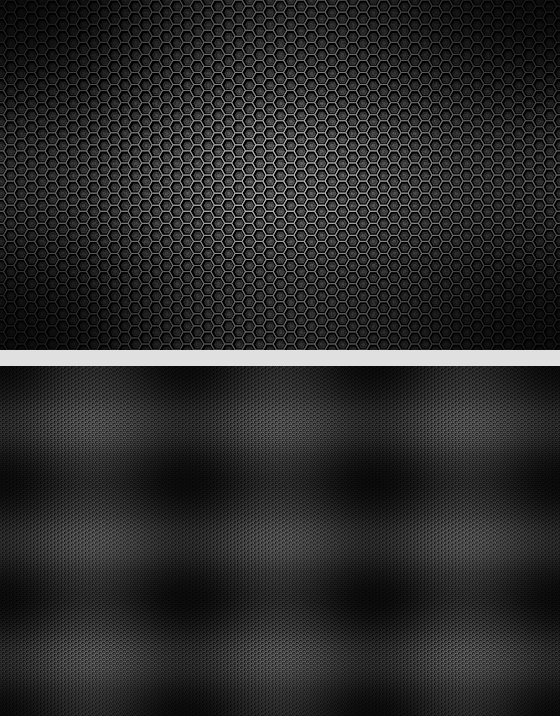
Top, the tile; bottom, the same tile 3 across and 3 down.
Reproduce this pattern procedurally as a Shadertoy shader.

```glsl
// Dark metal honeycomb grille over recessed hexagonal studs, lit from the centre.
const vec2 REPEATS = vec2(27.0, 29.0);    // column pairs across, rows down
const float WIRE_HALF_WIDTH = 0.056;      // lengths are in row heights
const float FACE_RADIUS = 0.325;
const float STUD_RADIUS = 0.17;
const vec2 FACE_SHIFT = vec2(0.04, -0.04);
const float PARALLAX = 0.03;
const float WIRE_GREY = 0.65;
const float FACE_GREY = 0.27;
const float STUD_GREY = 0.35;
const float WELL_GREY = 0.0;
const vec2 LIGHT_DIRECTION = vec2(0.5, -0.866);
const float WIRE_BEVEL = 0.15;
const float FACE_SLOPE = 0.6;
const float EDGE_LIGHT = 0.15;
const float CENTRE_LIGHT = 1.08;
const float LIGHT_FALLOFF = 1.15;
const float GRAIN_PER_CELL = 6.0;
const float GRAIN_AMOUNT = 0.5;
const float EDGE_SOFTNESS = 0.75;         // in pixels
const float SQRT3 = 1.7320508;
const float TAU = 6.2831853;

// Distance from the centre of a flat-topped hexagon, measured to its sides
float hexRadius(vec2 p) {
    p = abs(p);
    return max(p.y, dot(p, vec2(0.5 * SQRT3, 0.5)));
}

// Offset from the nearest centre of two interleaved rectangular lattices
vec2 hexCell(vec2 grid) {
    vec2 a = (fract(grid) - 0.5) * vec2(SQRT3, 1.0);
    vec2 b = (fract(grid + 0.5) - 0.5) * vec2(SQRT3, 1.0);
    return dot(a, a) < dot(b, b) ? a : b;
}

vec2 gradientAt(vec2 node, vec2 period) {
    node = mod(node, period);
    vec3 h = fract(node.xyx * vec3(0.1031, 0.1030, 0.0973));
    h += dot(h, h.yzx + 33.33);
    float angle = TAU * fract((h.x + h.y) * h.z);
    return vec2(cos(angle), sin(angle));
}

// Gradient noise that wraps after a whole number of nodes
float wrappedNoise(vec2 p, vec2 period) {
    vec2 i = floor(p), f = fract(p);
    vec2 u = f * f * f * (f * (f * 6.0 - 15.0) + 10.0);
    vec2 e = vec2(1.0, 0.0);
    float low = mix(dot(gradientAt(i, period), f),
                    dot(gradientAt(i + e.xy, period), f - e.xy), u.x);
    float high = mix(dot(gradientAt(i + e.yx, period), f - e.yx),
                     dot(gradientAt(i + e.xx, period), f - e.xx), u.x);
    return mix(low, high, u.y);
}

// Coverage inside a boundary, softened over the given width
float coverage(float signedDistance, float softness) {
    return clamp(0.5 - signedDistance / softness, 0.0, 1.0);
}

void mainImage(out vec4 fragColor, in vec2 fragCoord) {
    vec2 uv = fragCoord / iResolution.xy;
    float softness = EDGE_SOFTNESS * REPEATS.y / iResolution.y;
    vec2 cell = hexCell(uv * REPEATS);
    float facing = dot(cell, LIGHT_DIRECTION);

    // Recessed face, drifting slightly across the sheet
    vec2 shift = FACE_SHIFT + PARALLAX * sin(TAU * uv);
    float recessed = hexRadius(cell - shift);
    vec2 grainPeriod = REPEATS * GRAIN_PER_CELL * vec2(2.0, 1.0);
    float grain = 1.0 + GRAIN_AMOUNT * wrappedNoise(uv * grainPeriod, grainPeriod);
    float face = FACE_GREY * (1.0 + FACE_SLOPE * facing) * grain;
    float grey = mix(WELL_GREY, face, coverage(recessed - FACE_RADIUS, softness));

    // Raised stud with a thin dark outline
    float outline = coverage(abs(recessed - STUD_RADIUS) - 0.015, softness);
    grey = mix(grey, STUD_GREY * grain, coverage(recessed - STUD_RADIUS, softness));
    grey *= 1.0 - 0.4 * outline;

    // Bright wire, bevelled on either side
    float edge = 0.5 - hexRadius(cell);
    float wire = WIRE_GREY * (1.0 - WIRE_BEVEL * facing);
    grey = mix(grey, wire, coverage(edge - WIRE_HALF_WIDTH, softness));

    // Periodic pool of light
    vec2 pool = 0.5 - 0.5 * cos(TAU * uv);
    float glow = pow(0.5 * (pool.x + pool.y), LIGHT_FALLOFF);
    grey *= mix(EDGE_LIGHT, CENTRE_LIGHT, glow);

    fragColor = vec4(vec3(grey), 1.0);
}
```
